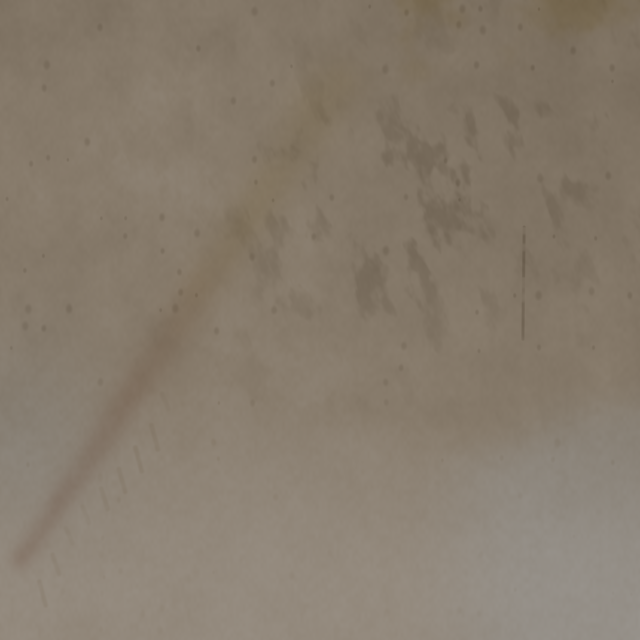
Give the GLSL for this texture, as a WebGL 2 fragment shader.

```glsl
#version 300 es
precision highp float;
// A worn, softly lit plaster wall: three close taupe tones set by broad gradients,
// mottled by fractal noise, crossed by a blurred rusty streak that widens upward,
// with faint smudges, short scratches, scattered pits and a thin crack.

uniform vec2 u_resolution;
out vec4 fragColor;

const vec3 DARK = vec3(0.485, 0.437, 0.375);
const vec3 MID = vec3(0.530, 0.482, 0.420);
const vec3 LIGHT = vec3(0.572, 0.532, 0.482);
const vec3 RUST = vec3(-0.045, -0.070, -0.075);   // tint of the lower streak
const vec3 OLIVE = vec3(-0.022, -0.030, -0.062);  // tint of the upper streak and stains
const vec3 COOL = vec3(-0.012, 0.002, 0.016);     // tint of the pale corners

const vec2 STREAK_START = vec2(0.035, 0.125);
const vec2 STREAK_END = vec2(0.525, 0.870);
const vec2 STREAK_WIDTH = vec2(0.017, 0.042);     // at start and end
const vec2 CRACK_LOW = vec2(0.817, 0.470);
const vec2 CRACK_HIGH = vec2(0.819, 0.645);
const float MOTTLE = 0.95;
const float GRAIN = 0.42;
const float PIT_CELLS = 34.0;
const float PIT_SHARE = 0.10;
const int SCRATCHES = 9;

float hash(vec2 p) {
    return fract(sin(dot(p, vec2(127.1, 311.7))) * 43758.5453);
}

float noise(vec2 p) {
    vec2 i = floor(p), f = fract(p);
    f = f * f * (3.0 - 2.0 * f);
    return mix(mix(hash(i), hash(i + vec2(1, 0)), f.x),
               mix(hash(i + vec2(0, 1)), hash(i + vec2(1, 1)), f.x), f.y);
}

float fbm(vec2 p) {
    float sum = 0.0, amp = 0.5;
    for (int i = 0; i < 4; i++) {
        sum += amp * noise(p);
        p = mat2(1.6, 1.2, -1.2, 1.6) * p + 7.3;
        amp *= 0.5;
    }
    return sum / 0.9375;
}

// x: distance to the segment, y: position along it from 0 to 1
vec2 segment(vec2 p, vec2 a, vec2 b) {
    vec2 ab = b - a;
    float t = clamp(dot(p - a, ab) / dot(ab, ab), 0.0, 1.0);
    return vec2(length(p - a - ab * t), t);
}

float blob(vec2 p, vec2 center, vec2 radius) {
    vec2 d = (p - center) / radius;
    return exp(-dot(d, d));
}

// Small soft pits, at most one per jittered cell
float pits(vec2 p) {
    vec2 cell = floor(p * PIT_CELLS), f = fract(p * PIT_CELLS);
    vec2 center = 0.3 + 0.4 * vec2(hash(cell + 3.1), hash(cell + 8.7));
    float present = step(1.0 - PIT_SHARE, hash(cell + 15.2));
    float radius = mix(0.07, 0.18, hash(cell + 21.4));
    float d = length((f - center) * vec2(1.0, 0.7));
    return present * (1.0 - smoothstep(radius * 0.3, radius * 1.5, d));
}

// Short slanted ticks in a row beside the lower streak
float scratches(vec2 p) {
    float mask = 0.0;
    for (int i = 0; i < SCRATCHES; i++) {
        float k = float(i), r = hash(vec2(k, 4.6));
        vec2 top = mix(vec2(0.05, 0.11), vec2(0.25, 0.39), k / float(SCRATCHES - 1));
        top += vec2(0.012, -0.02) * r;
        vec2 s = segment(p, top, top + vec2(0.010, -0.018 - 0.02 * r));
        mask += (0.4 + 0.6 * r) * (1.0 - smoothstep(0.001, 0.006, s.x));
    }
    return mask;
}

void main() {
    vec2 uv = gl_FragCoord.xy / u_resolution;
    float broad = fbm(uv * 4.0) - 0.5;
    float mottle = fbm(uv * vec2(17.0, 14.0) + 20.0) - 0.5;
    float grain = noise(uv * vec2(210.0, 130.0)) + noise(uv * 95.0 + 40.0) - 1.0;

    // Broad light: pale below, dim toward the upper right
    float tone = mix(1.25, 0.0, smoothstep(0.02, 0.50, uv.y + 0.12 * broad));
    tone -= 0.80 * smoothstep(0.45, 1.05, 0.5 * uv.x + 0.65 * uv.y);
    float slope = uv.y - 0.30 - 0.38 * (uv.x - 0.68) + 0.08 * broad;
    float corner = (1.0 - smoothstep(-0.09, 0.03, slope)) * smoothstep(0.60, 0.85, uv.x);
    tone += 0.40 * corner + 0.20 * blob(uv, vec2(0.18, 0.76), vec2(0.2, 0.12));
    tone -= 0.35 * blob(uv, vec2(0.74, 0.34), vec2(0.12, 0.05));
    tone -= 0.50 * blob(uv, vec2(0.0, 1.0), vec2(0.25, 0.09));

    // Mottling and upright smudges, strongest right of the center
    float rough = smoothstep(0.15, 0.55, uv.y);
    tone += MOTTLE * (0.8 * broad + mottle * mix(0.35, 1.0, rough)) + GRAIN * 0.5 * grain;
    vec2 lean = vec2(uv.x + 0.25 * uv.y, uv.y);
    float smudge = smoothstep(0.56, 0.76, fbm(lean * vec2(30.0, 17.0) + 5.0));
    float zone = blob(uv, vec2(0.60, 0.66), vec2(0.24, 0.20)) + 0.6 * blob(uv, vec2(0.9, 0.82), vec2(0.2, 0.2));
    tone -= 1.1 * smudge * (zone + 0.15 * rough);
    tone -= pits(uv) * (0.25 + 0.75 * rough) + 0.55 * scratches(uv);

    // Thin broken crack
    vec2 crack = segment(uv, CRACK_LOW, CRACK_HIGH);
    float broken = 0.3 + 0.7 * smoothstep(0.25, 0.6, noise(uv * vec2(1.0, 75.0)));
    tone -= 1.5 * broken * (1.0 - smoothstep(0.0008, 0.0038, crack.x));

    vec3 color = MID + max(tone, 0.0) * (LIGHT - MID) + min(tone, 0.0) * (MID - DARK);

    // Blurred streak, rusty below and olive above
    vec2 streak = segment(uv + 0.012 * vec2(mottle, broad), STREAK_START, STREAK_END);
    float across = streak.x / mix(STREAK_WIDTH.x, STREAK_WIDTH.y, streak.y);
    float strength = exp(-across * across) * mix(1.0, 0.7, streak.y) * (0.85 + 0.8 * mottle);
    color += strength * mix(RUST, OLIVE, smoothstep(0.35, 0.75, streak.y));

    // Olive stains along the top, cool haze in the pale corners
    float stain = smoothstep(0.80, 1.0, uv.y) * smoothstep(0.45, 0.65, uv.x);
    color += OLIVE * stain * smoothstep(0.42, 0.68, fbm(uv * 9.0 + 60.0));
    color += COOL * (corner + blob(uv, vec2(0.03, 0.32), vec2(0.14, 0.16)));
    fragColor = vec4(clamp(color, 0.0, 1.0), 1.0);
}
```
